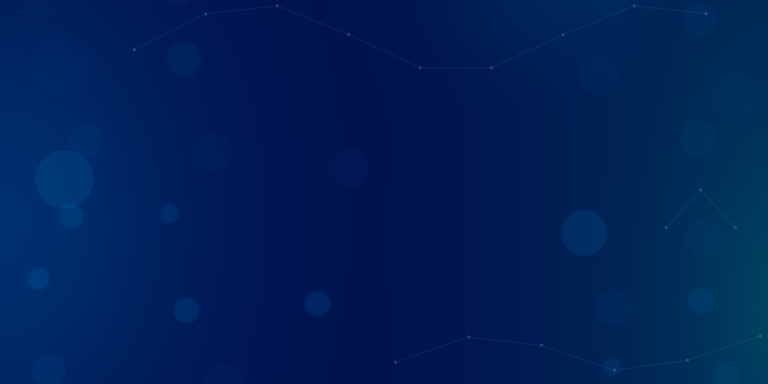
Reproduce this background procedurally as a Shadertoy shader.

```glsl
// Deep navy backdrop with a blue glow on the left and a teal glow on the right.
// Soft translucent discs come from a jittered grid; faint linked nodes follow
// cosine chains along the top, the lower right and the right side.

const vec3 NAVY = vec3(0.0, 0.072, 0.306);
const vec3 BLUE = vec3(0.0, 0.185, 0.43);
const vec3 TEAL = vec3(0.0, 0.29, 0.385);
const vec3 AZURE = vec3(0.0, 0.20, 0.40);
const vec3 DISC_COLOR = vec3(0.0, 0.40, 0.66);
const vec3 LINK_COLOR = vec3(0.35, 0.60, 0.80);

float hash(vec2 p) {
    return fract(sin(dot(p, vec2(127.1, 311.7))) * 43758.5453);
}

// Elliptical Gaussian falloff
float glow(vec2 p, vec2 center, vec2 size) {
    vec2 d = (p - center) / size;
    return exp(-dot(d, d));
}

// Filled circle with a feathered rim
float disc(vec2 p, vec2 center, float radius, float feather) {
    return 1.0 - smoothstep(radius - feather, radius + feather, length(p - center));
}

float segmentDistance(vec2 p, vec2 a, vec2 b) {
    vec2 ab = b - a;
    float t = clamp(dot(p - a, ab) / dot(ab, ab), 0.0, 1.0);
    return length(p - a - ab * t);
}

vec3 background(vec2 p) {
    vec3 color = mix(NAVY, BLUE, glow(p, vec2(0.0, 0.42), vec2(0.50, 0.65)));
    float reach = length((p - vec2(2.04, 0.20)) * vec2(1.0, 0.45));
    float teal = exp(-reach / 0.38) * smoothstep(1.0, 1.6, p.x + 0.15);
    color = mix(color, TEAL, teal);
    return mix(color, AZURE, 0.5 * glow(p, vec2(1.46, 1.04), vec2(0.30, 0.20)));
}

// Opacity of the scattered discs: smaller ones are brighter
float scatteredDiscs(vec2 p, float pixel) {
    float opacity = 0.0;
    for (int i = 0; i < 6; i++) {
        for (int j = 0; j < 6; j++) {
            vec2 cell = vec2(float(i), float(j));
            float pick = hash(cell + 3.7);
            vec2 jitter = vec2(hash(cell + 11.3), hash(cell + 27.9)) - 0.5;
            vec2 center = vec2(0.17, 0.04) + cell * vec2(0.345, 0.19);
            center += jitter * vec2(0.16, 0.10);
            float radius = mix(0.022, 0.075, hash(cell + 41.1));
            float strength = mix(0.28, 0.05, smoothstep(0.025, 0.055, radius));
            strength *= mix(0.5, 1.0, hash(cell + 63.5));
            // Thin out the dark middle
            float density = mix(0.15, 0.75, smoothstep(0.15, 0.40, abs(center.x - 1.2)));
            float shape = disc(p, center, radius, pixel + 0.004);
            opacity += shape * strength * step(pick, density);
        }
    }
    return opacity;
}

// Node on a cosine path; wave holds amplitude, frequency and peak index
vec2 chainNode(float index, vec2 start, float spacing, vec3 wave) {
    float lift = wave.x * cos((index - wave.z) * wave.y);
    return start + vec2(index * spacing, lift);
}

// Thin links with a small bright dot on every node
float chain(vec2 p, int count, vec2 start, float spacing, vec3 wave, float pixel) {
    float links = 0.0;
    float dots = 0.0;
    for (int i = 0; i < count; i++) {
        vec2 a = chainNode(float(i), start, spacing, wave);
        dots = max(dots, disc(p, a, 0.0035, pixel));
        if (i + 1 < count) {
            vec2 b = chainNode(float(i + 1), start, spacing, wave);
            float d = segmentDistance(p, a, b);
            links = max(links, 1.0 - smoothstep(0.0, 0.001 + pixel, d));
        }
    }
    return max(0.09 * links, 0.40 * dots);
}

void mainImage(out vec4 fragColor, in vec2 fragCoord) {
    vec2 p = fragCoord / iResolution.y;
    float pixel = 1.0 / iResolution.y;
    vec3 color = background(p);

    // Scattered discs and the two large focal discs
    float opacity = scatteredDiscs(p, pixel);
    opacity += 0.22 * disc(p, vec2(0.168, 0.533), 0.076, pixel);
    opacity += 0.17 * disc(p, vec2(1.521, 0.393), 0.060, pixel);
    color = mix(color, DISC_COLOR, min(opacity, 0.5));

    // Linked nodes: top, lower right, right side
    float net = chain(p, 9, vec2(0.35, 0.90), 0.186, vec3(0.09, 1.12, 1.7), pixel);
    net = max(net, chain(p, 6, vec2(1.03, 0.08), 0.19, vec3(0.048, 1.6, 1.3), pixel));
    net = max(net, chain(p, 3, vec2(1.735, 0.44), 0.09, vec3(0.065, 2.1, 1.0), pixel));
    color = mix(color, LINK_COLOR, net);

    fragColor = vec4(color, 1.0);
}
```
